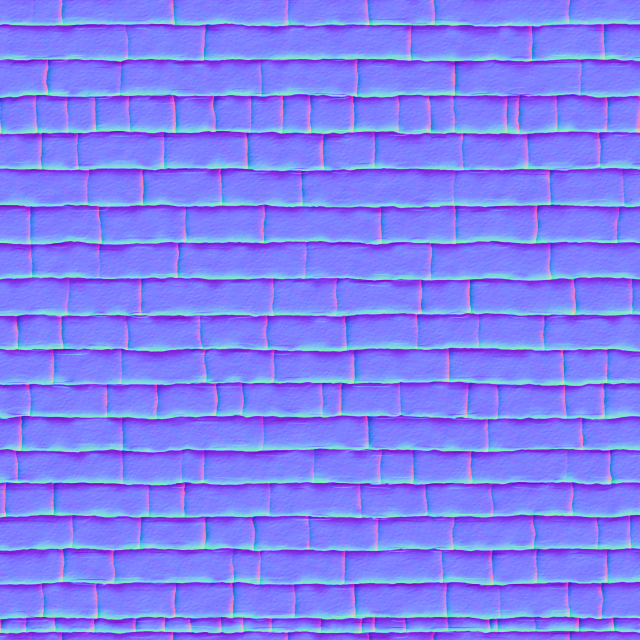
Reproduce this texture map procedurally as a Shadertoy shader.

```glsl
// Tangent-space normal map of a weathered brick wall with uneven courses.

const int   COURSES       = 19;
const int   BRICKS[COURSES] = int[COURSES](5, 6, 18, 9, 7, 8, 6, 8, 9, 8, 12, 6, 10, 9, 10, 9, 10, 20, 7);
const float FIRST_EDGE    = 0.039;   // top of the first full course, from the top
const float COURSE_PITCH  = 0.0545;
const float COURSE_DRIFT  = 0.017;   // middle courses sit a little lower
const float THIN_COURSE   = 0.0215;  // height of the narrow course at the foot
const float JOINT_JITTER  = 0.85;    // spread of joints, in mean brick widths
const float GROOVE        = 0.0005;  // half width of the flat joint floor
const float TOP_SLOPE     = 1.3;
const float TOP_WIDTH     = 0.0070;
const float BOTTOM_SLOPE  = 2.0;
const float BOTTOM_WIDTH  = 0.0038;
const float RIGHT_SLOPE   = 2.2;
const float LEFT_SLOPE    = 1.6;
const float SIDE_WIDTH    = 0.0033;
const float CORNER_CUT    = 0.0035;
const float EDGE_WAVE     = 0.0055;
const float EDGE_ROUGH    = 0.0024;
const float GRAIN_HEIGHT  = 0.00034;
const float DENT_HEIGHT   = 0.0008;
const float FLAKE_HEIGHT  = 0.0026;
const float PI            = 3.14159;

float hash(vec2 p) {
    return fract(sin(dot(p, vec2(127.1, 311.7))) * 43758.5453);
}

float noise(vec2 p) {
    vec2 cell = floor(p), f = fract(p);
    f = f * f * (3.0 - 2.0 * f);
    return mix(mix(hash(cell), hash(cell + vec2(1, 0)), f.x),
               mix(hash(cell + vec2(0, 1)), hash(cell + vec2(1, 1)), f.x), f.y);
}

// Upper edge of a course, measured down from the top of the canvas.
float courseEdge(int course) {
    float k = min(float(course), 17.0);
    float bulge = sin(PI * k / 17.0);
    return FIRST_EDGE + COURSE_PITCH * k + COURSE_DRIFT * bulge * bulge
         + (course > 17 ? THIN_COURSE : 0.0);
}

// x: joint position in brick widths, y: how deeply the joint is cut.
vec2 verticalJoint(float index, float count, float course) {
    vec2 id = vec2(mod(index, count), course * 7.0 + 3.0);
    float depth = mix(0.15, 1.0, sqrt(hash(id + 41.3)));
    return vec2(index + 0.5 + JOINT_JITTER * (hash(id) - 0.5), depth);
}

// Fine grain, soft dents and long flakes that gather along the bed joints.
float surfaceHeight(vec2 p, float flakeMask) {
    vec2 slanted = vec2(p.x + 0.6 * p.y, p.y - 0.4 * p.x);
    float flake = smoothstep(0.5, 0.8, noise(p * vec2(32.0, 120.0) + 9.0));
    return GRAIN_HEIGHT * noise(slanted * vec2(210.0, 300.0))
         + DENT_HEIGHT * noise(slanted * 56.0)
         + FLAKE_HEIGHT * flake * flakeMask;
}

// Fades the joint floor in over its half width.
float wall(float dist, float pixel) {
    return smoothstep(0.0, max(GROOVE, 0.8 * pixel), dist);
}

// Inward fade of a worn edge; a higher power keeps a broader, firmer band.
float fade(float dist, float width, float power) {
    return exp(-pow(max(dist, 0.0) / width, power));
}

void mainImage(out vec4 fragColor, in vec2 fragCoord) {
    vec2 uv = fragCoord / iResolution.xy;
    float pixel = 1.0 / min(iResolution.x, iResolution.y);

    // Wander of the joints
    vec2 pos = vec2(uv.x, 1.0 - uv.y);
    pos.y += EDGE_WAVE * (noise(uv * vec2(17.0, 18.0)) - 0.5)
           + EDGE_ROUGH * (noise(uv * vec2(75.0, 40.0) + 5.0) - 0.5)
           + 0.4 * EDGE_ROUGH * (noise(uv * vec2(190.0, 90.0) + 23.0) - 0.5);
    pos.x += EDGE_ROUGH * 1.8 * (noise(uv * vec2(30.0, 48.0) + 17.0) - 0.5)
           + 0.5 * EDGE_ROUGH * (noise(uv * vec2(90.0, 170.0) + 29.0) - 0.5);

    // Course lookup, wrapping over the top
    if (pos.y < courseEdge(0)) pos.y += 1.0;
    int course = 0;
    for (int k = 1; k < COURSES; k++) {
        if (pos.y >= courseEdge(k)) course = k;
    }
    float foot = course == COURSES - 1 ? courseEdge(0) + 1.0 : courseEdge(course + 1);
    float topDist = pos.y - courseEdge(course);
    float bottomDist = foot - pos.y;

    // Nearest joints on either side
    float row = float(course);
    float count = float(BRICKS[course]);
    float along = (pos.x + hash(vec2(row, 8.7))) * count;
    float index = floor(along);
    if (along < verticalJoint(index, count, row).x) index -= 1.0;
    vec2 leftJoint = verticalJoint(index, count, row);
    vec2 rightJoint = verticalJoint(index + 1.0, count, row);
    float leftDist = (along - leftJoint.x) / count;
    float rightDist = (rightJoint.x - along) / count;

    // Worn bevels, broader at the corners and uneven along their length
    float cut = CORNER_CUT * (leftJoint.y * exp(-leftDist / 0.005) + rightJoint.y * exp(-rightDist / 0.005));
    float topWear = mix(0.4, 1.3, noise(uv * vec2(48.0, 20.0) + 31.0));
    float bottomWear = mix(0.4, 1.6, noise(uv * vec2(44.0, 20.0) + 57.0));
    float rightWear = mix(0.2, 1.5, noise(uv * vec2(25.0, 80.0) + 73.0));
    float leftWear = mix(0.2, 1.5, noise(uv * vec2(25.0, 80.0) + 97.0));
    vec2 slope;
    slope.x = RIGHT_SLOPE * rightWear * rightJoint.y * wall(rightDist, pixel) * fade(rightDist, SIDE_WIDTH, 1.2)
            - LEFT_SLOPE * leftWear * leftJoint.y * wall(leftDist, pixel) * fade(leftDist, SIDE_WIDTH, 1.0);
    slope.y = BOTTOM_SLOPE * wall(bottomDist, pixel) * fade(bottomDist - cut, BOTTOM_WIDTH * bottomWear, 1.0)
            - TOP_SLOPE * wall(topDist, pixel) * fade(topDist - cut, TOP_WIDTH * topWear, 1.3);

    // Surface relief by finite differences
    float flakeMask = exp(-min(topDist, bottomDist) / 0.006);
    vec2 stepSize = vec2(0.0012, 0.0);
    float here = surfaceHeight(uv, flakeMask);
    slope.x -= (surfaceHeight(uv + stepSize.xy, flakeMask) - here) / stepSize.x;
    slope.y += (surfaceHeight(uv + stepSize.yx, flakeMask) - here) / stepSize.x;

    vec3 normal = normalize(vec3(slope, 1.0));
    fragColor = vec4(0.5 + 0.5 * normal, 1.0);
}
```
